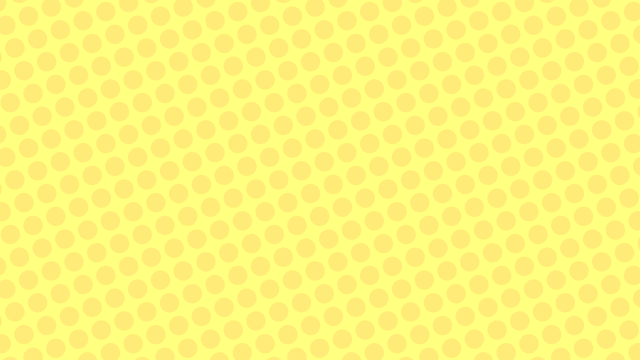
Give the GLSL for this pattern, as a WebGL 1 fragment shader.

```glsl
precision highp float;
// Flat amber polka dots on lemon yellow, set on a tilted square lattice.

uniform vec2 u_resolution;

#define PITCH 0.06805                     // dot spacing, in canvas heights
#define DOT_RADIUS 0.0269                 // in canvas heights
#define ROW_SLOPE vec2(5.0, 2.0)          // direction of the dot rows
#define DOT_ANCHOR vec2(-0.0262, -0.0377) // one dot centre, from the canvas centre
#define GROUND_COLOR vec3(1.0, 1.0, 0.5)
#define DOT_COLOR vec3(1.0, 0.922, 0.471)

// Signed distance to the nearest dot of the lattice
float dotLattice(vec2 p) {
  vec2 axis = normalize(ROW_SLOPE);
  vec2 q = vec2(dot(p, axis), dot(p, vec2(-axis.y, axis.x)));
  vec2 cell = (fract(q / PITCH + 0.5) - 0.5) * PITCH;
  return length(cell) - DOT_RADIUS;
}

void main() {
  // Centred coordinates, one unit per canvas height
  vec2 p = (gl_FragCoord.xy - 0.5 * u_resolution) / u_resolution.y;
  float pixel = 1.0 / u_resolution.y;

  // Edge smoothed over one pixel
  float coverage = clamp(0.5 - dotLattice(p - DOT_ANCHOR) / pixel, 0.0, 1.0);
  gl_FragColor = vec4(mix(GROUND_COLOR, DOT_COLOR, coverage), 1.0);
}
```
